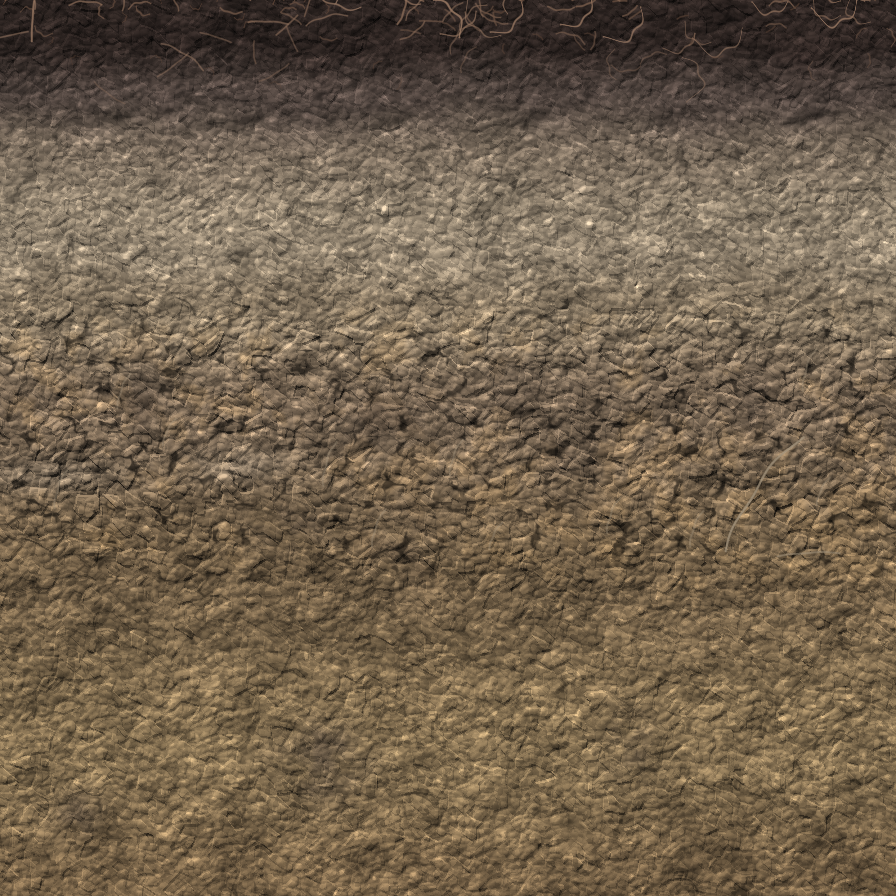
A three.js fragment shader for this texture:

```glsl
// Soil profile: dark rooted topsoil over a pale band, crumbly clods and ochre subsoil.
varying vec2 vUv;

vec2 hash2(vec2 p) {
  return fract(sin(vec2(dot(p, vec2(127.1, 311.7)), dot(p, vec2(269.5, 183.3)))) * 43758.5);
}

// Distance to the nearest scattered cell centre, and a random value for that cell
vec2 cells(vec2 p) {
  vec2 id = floor(p), f = fract(p), nearest = vec2(4.0, 0.0);
  for (int y = -1; y <= 1; y++)
    for (int x = -1; x <= 1; x++) {
      vec2 o = vec2(float(x), float(y)), r = hash2(id + o), d = o + r - f;
      if (dot(d, d) < nearest.x) nearest = vec2(dot(d, d), fract(r.x * 7.3 + r.y * 5.1));
    }
  return vec2(sqrt(nearest.x), nearest.y);
}

// Domed crumb of random height
float crumb(vec2 p, float jump) {
  vec2 c = cells(p);
  return jump * (c.y - 0.5) - c.x;
}

// Smooth mottling from layered sines
float mottle(vec2 p) {
  float sum = 0.0, amp = 0.5;
  for (int i = 0; i < 4; i++) {
    sum += amp * sin(p.x + 1.7 * sin(p.y * 0.8 + float(i))) * sin(p.y + 1.3 * sin(p.x * 0.9));
    p = mat2(1.5, 1.1, -1.1, 1.5) * p + 2.3;
    amp *= 0.6;
  }
  return sum;
}

// Height of the crumbled face; rough scales the larger clods
float relief(vec2 p, float rough, float grooves) {
  p += 0.004 * sin(p.yx * vec2(43.0, 37.0) + 1.0) + 0.0015 * sin(p.yx * vec2(171.0, 146.0));
  float h = rough * (0.28 * crumb(p * vec2(13.0, 17.0), 0.1) + 0.26 * crumb(p * vec2(29.0, 37.0) + 7.0, 0.4));
  h += (0.25 + 0.75 * rough) * 0.20 * crumb(p * vec2(55.0, 70.0) + 3.0, 0.8);
  h += (0.5 + 0.5 * rough) * 0.13 * crumb(p * vec2(105.0, 130.0), 0.9);
  return h + grooves * 0.2 * crumb(mat2(0.77, -0.64, 0.64, 0.77) * p * vec2(9.0, 21.0), 0.3);
}

// Soft elliptical patch
float blob(vec2 p, float x, float y, float w, float h) {
  vec2 d = (p - vec2(x, y)) / vec2(w, h);
  return exp(-dot(d, d));
}

// Thin curved root from a to b
float strand(vec2 p, vec2 a, vec2 b, float bend, float width) {
  vec2 ab = b - a, pa = p - a;
  float t = clamp(dot(pa, ab) / dot(ab, ab), 0.0, 1.0);
  vec2 offset = vec2(-ab.y, ab.x) * bend * (4.0 * t * (1.0 - t) + 0.2 * sin(t * 11.0));
  return 1.0 - smoothstep(width, width + 0.0017, length(pa - ab * t - offset));
}

void main() {
  vec2 p = vUv;
  float wide = mottle(p * 13.0), mid = mottle(p * 47.0 + 5.0);
  float y = p.y + 0.015 * wide + 0.008 * mid;

  // Horizons from the bottom upwards
  vec3 col = mix(vec3(0.40, 0.33, 0.24), vec3(0.455, 0.385, 0.28), smoothstep(0.0, 0.16, y));
  col = mix(col, vec3(0.40, 0.335, 0.25), smoothstep(0.18, 0.36, y));
  col = mix(col, vec3(0.415, 0.355, 0.29), smoothstep(0.36, 0.55, y));
  col = mix(col, vec3(0.48, 0.425, 0.35), smoothstep(0.55, 0.65, y));
  col = mix(col, vec3(0.515, 0.465, 0.395), smoothstep(0.65, 0.73, y));
  col = mix(col, vec3(0.44, 0.39, 0.335), smoothstep(0.76, 0.84, y));
  col = mix(col, vec3(0.28, 0.24, 0.22), smoothstep(0.82, 0.90, y));
  col = mix(col, vec3(0.155, 0.125, 0.115), smoothstep(0.89, 0.96, y));

  // Ochre and grey staining
  float crumbly = smoothstep(0.28, 0.42, y) * (1.0 - smoothstep(0.60, 0.70, y));
  float subsoil = 1.0 - smoothstep(0.28, 0.42, y);
  col *= 1.0 + 0.09 * wide + 0.17 * mid;
  col = mix(col, vec3(0.45, 0.36, 0.24), crumbly * 0.35 * smoothstep(0.0, 0.6, mid + wide * 0.5));
  float ash = blob(p, 0.06, 0.47, 0.08, 0.02) + blob(p, 0.27, 0.48, 0.06, 0.02);
  col = mix(col, vec3(0.47, 0.42, 0.36), 0.6 * min(ash, 1.0));

  // Charcoal pockets and shaded hollows
  float dark = blob(p, 0.60, 0.57, 0.07, 0.035) + blob(p, 0.43, 0.53, 0.08, 0.035);
  dark += blob(p, 0.16, 0.56, 0.025, 0.06) + blob(p, 0.84, 0.55, 0.02, 0.05);
  dark += blob(p, 0.64, 0.48, 0.035, 0.05) + blob(p, 0.45, 0.39, 0.04, 0.05);
  dark += blob(p, 0.33, 0.41, 0.05, 0.03) + blob(p, 0.36, 0.15, 0.05, 0.04);
  dark += blob(p, 0.70, 0.17, 0.03, 0.04) + blob(p, 0.09, 0.09, 0.03, 0.025);
  col = mix(col, vec3(0.22, 0.19, 0.17), 0.55 * clamp(dark * (0.6 + 1.1 * mid), 0.0, 1.0));

  // Shallow tool cuts under the topsoil
  for (int i = 0; i < 6; i++) {
    float x = 0.12 + 0.157 * float(i);
    vec2 q = p - vec2(0.0, 0.25 * (p.x - x) + 0.006 * mid);
    col *= 1.0 - 0.3 * blob(q, x, 0.868, 0.035, 0.008) + 0.16 * blob(q, x, 0.85, 0.04, 0.008);
  }

  // Light from above, with darkened crevices
  float rough = 0.35 + 0.65 * crumbly + 0.2 * subsoil + 0.5 * smoothstep(0.88, 0.96, y);
  float h = relief(p, rough, subsoil);
  float slope = h - relief(p + vec2(-0.0012, 0.0026), rough, subsoil);
  float cavity = h + 0.14 + 0.38 * rough + 0.09 * subsoil;
  float grain = cells(p * 200.0).y - 0.5;
  col *= clamp(1.0 + 3.4 * slope + 0.7 * cavity + 0.3 * grain, 0.25, 1.7);

  // Small pits and pale grit
  vec2 gap = cells(p * vec2(62.0, 80.0) + 0.7 * mid + 19.0);
  col *= 1.0 - 0.5 * smoothstep(0.62, 0.85, gap.x) * (0.5 + 0.5 * crumbly);
  col *= 1.0 + 0.25 * step(0.75, gap.y) * (1.0 - smoothstep(0.12, 0.35, gap.x));

  // Tangled roots near the surface
  for (int i = 0; i < 120; i++) {
    vec2 r = hash2(vec2(float(i), 4.0)), s = hash2(vec2(float(i), 9.0));
    vec2 a = vec2(r.x, 1.0 - 0.10 * r.y * r.y);
    float angle = 6.283 * s.x;
    vec2 b = a + (0.012 + 0.05 * s.y * s.y) * vec2(cos(angle), 0.8 * sin(angle));
    float root = strand(p, a, b, 0.5 * (r.x + s.y - 1.0), 0.0004 * s.x * (1.0 - r.y));
    col = mix(col, mix(vec3(0.33, 0.24, 0.19), vec3(0.62, 0.49, 0.40), s.y), root * (0.85 - 0.5 * r.y));
  }

  // Sparse pale rootlets in the crumbly layer
  float pale = strand(p, vec2(0.81, 0.385), vec2(0.895, 0.513), 0.07, 0.0004);
  pale = max(pale, 0.7 * strand(p, vec2(0.868, 0.379), vec2(0.937, 0.383), 0.03, 0.0002));
  for (int i = 0; i < 11; i++) {
    vec2 r = hash2(vec2(float(i), 21.0)), a = vec2((float(i) + r.x) / 11.0, 0.38 + 0.19 * r.y);
    pale = max(pale, 0.5 * strand(p, a, a + vec2(0.014, 0.03 + 0.02 * r.x), 0.08, 0.0002));
  }
  gl_FragColor = vec4(mix(col, vec3(0.64, 0.58, 0.49), 0.75 * pale), 1.0);
}
```
